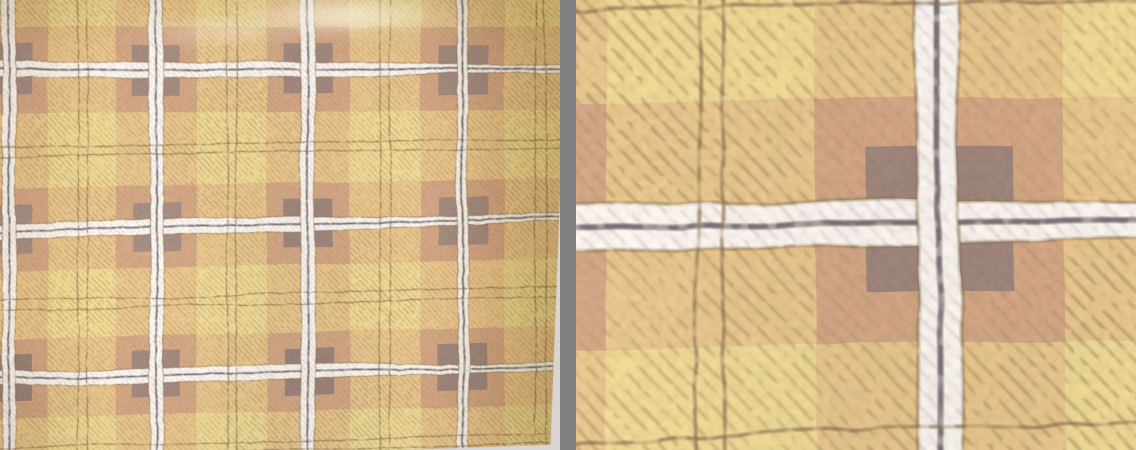
Left: the whole. Right: its middle third, enlarged.
Write a Shadertoy shader that draws this pattern.

```glsl
// Hand-drawn tartan: white crossing bands, stacked squares, pencil pairs and diagonal hatching.
#define PITCH 0.3367
#define ORIGIN vec2(0.018, 0.173)
#define BAND_HALF 0.091
#define DARK_HALF 0.054
#define PAIR_GAP 0.0103
#define HATCH_PITCH 0.0128
#define YELLOW vec3(0.915, 0.835, 0.575)
#define ORANGE vec3(0.895, 0.765, 0.545)
#define SALMON vec3(0.815, 0.645, 0.515)
#define DARK vec3(0.615, 0.525, 0.495)
#define WHITE vec3(0.965, 0.945, 0.92)
#define PENCIL vec3(0.54, 0.44, 0.31)

float hash(vec2 p) {
    vec3 q = fract(p.xyx * vec3(0.1031, 0.103, 0.0973));
    q += dot(q, q.yzx + 33.33);
    return fract((q.x + q.y) * q.z);
}

float noise(vec2 p) {
    vec2 i = floor(p), f = fract(p);
    f = f * f * (3.0 - 2.0 * f);
    vec2 e = vec2(0.0, 1.0);
    return mix(mix(hash(i), hash(i + e.yx), f.x),
               mix(hash(i + e.xy), hash(i + e.yy), f.x), f.y);
}

// Coverage of a stroke or block with half width h at distance d
float cover(float d, float h, float soft) {
    return 1.0 - smoothstep(h - soft, h + soft, d);
}

// Sideways drift of a hand-drawn line along its length
float wobble(float along, float seed) {
    return (noise(vec2(along * 5.0, seed)) - 0.5) * 0.008
         + (noise(vec2(along * 45.0, seed + 9.0)) - 0.5) * 0.003;
}

// Uneven spacing and rising rows
vec2 bendSheet(vec2 p) {
    vec2 q = p;
    q.y -= 0.026 * (1.0 - smoothstep(0.45, 0.9, p.y)) * (p.x - 0.62);
    q.x += 0.008 * sin(3.1416 * (p.x - 0.018) / 1.012);
    q.y += 0.008 * sin(3.1416 * (p.y - 0.173) / 0.673);
    return q;
}

void mainImage(out vec4 fragColor, in vec2 fragCoord) {
    float px = 1.0 / iResolution.y;
    vec2 p = fragCoord * px;
    vec2 sheet = bendSheet(p);
    vec2 grid = (sheet - ORIGIN) / PITCH;
    vec2 id = floor(grid + 0.5);
    vec2 offset = (grid - id) * PITCH;
    vec2 mid = (fract(grid) - 0.5) * PITCH;
    float soft = 0.75 * px;
    float grain = noise(p * 260.0);
    float broken = smoothstep(0.12, 0.65, noise(p * 150.0 + 17.0));

    // Overlapping colour blocks
    vec2 shift = vec2(wobble(p.y, id.x * 7.3 + 50.0), wobble(p.x, id.y * 7.3 + 80.0));
    vec2 d = abs(offset + 0.6 * shift);
    float column = cover(d.x, BAND_HALF, soft);
    float row = cover(d.y, BAND_HALF, soft);
    vec3 col = mix(YELLOW, ORANGE, max(column, row));
    col = mix(col, SALMON, column * row);
    vec2 jitter = (vec2(hash(id + 3.0), hash(id + 8.0)) - 0.5) * 0.006;
    vec2 dd = abs(offset + jitter + 0.4 * shift);
    float darkSquare = cover(max(dd.x, dd.y), DARK_HALF, soft);
    col = mix(col, DARK + 0.05 * (hash(id) - 0.5), 0.95 * darkSquare);

    // Diagonal pencil hatching
    float slant = (p.x + 0.95 * p.y + 0.004 * noise(p * 22.0)) / HATCH_PITCH;
    float hatch = cover(abs(fract(slant) - 0.5) * HATCH_PITCH * 0.72, 0.0014, 0.001 + soft);
    hatch *= broken * (0.5 + 0.5 * noise(p * 9.0));
    col = mix(col, PENCIL, hatch * mix(0.42, 0.2, column * row));

    // White bands with outlines and a pencil core: rows, then columns
    for (int k = 1; k >= 0; k--) {
        float along = p[1 - k];
        float axis = float(k);
        float dist = abs(offset[k] + wobble(along, id[k] * 7.3 + axis * 31.0));
        float halfWidth = mix(mix(0.0155, 0.0165, axis), mix(0.011, 0.009, axis),
                              smoothstep(0.65, 1.15, p.x));
        halfWidth += 0.003 * (noise(vec2(along * 14.0, id[k] * 5.1 + axis * 19.0)) - 0.5);
        float rim = cover(abs(dist - halfWidth), 0.0012, 0.001 + soft);
        vec3 band = mix(WHITE, vec3(0.76, 0.73, 0.69), hatch * 0.5);
        col = mix(col, band, cover(dist, halfWidth, soft));
        col = mix(col, PENCIL, rim * (0.3 + 0.3 * broken));
        float core = cover(dist, 0.0021, 0.001 + soft);
        col = mix(col, vec3(0.46, 0.42, 0.44), core * (0.6 + 0.35 * broken));
    }

    // Paired pencil lines halfway between the bands
    for (int k = 0; k < 2; k++) {
        float along = p[1 - k];
        float seed = floor(grid[k]) * 4.7 + float(k) * 23.0 + 100.0;
        float side = sign(mid[k]);
        float dist = abs(abs(mid[k] + wobble(along, seed + side)) - PAIR_GAP);
        float line = cover(dist, 0.0014, 0.001 + soft);
        col = mix(col, PENCIL, line * (0.3 + 0.4 * broken));
    }

    // Paper grain, uneven light and glare near the top
    col *= 0.975 + 0.05 * grain;
    col *= 0.97 + 0.06 * noise(p * 3.0);
    float shade = smoothstep(0.9, 1.25, p.x) + 0.35 * (1.0 - smoothstep(0.0, 0.25, p.x));
    shade += 0.45 * smoothstep(0.85, 1.02, p.y);
    col *= 1.0 - min(shade, 1.2) * vec3(0.12, 0.15, 0.22);
    vec2 g1 = (p - vec2(0.77, 0.965)) / vec2(0.17, 0.035);
    vec2 g2 = (p - vec2(0.48, 0.93)) / vec2(0.13, 0.03);
    float glare = 0.65 * exp(-dot(g1, g1)) + 0.3 * exp(-dot(g2, g2));
    col = mix(col, vec3(0.98, 0.95, 0.9), glare);

    // Pale margin beyond the lower right corner
    float margin = max(p.x - 1.223 - 0.038 * p.y, 0.036 * (p.x - 0.9) - p.y);
    col = mix(col, vec3(0.85, 0.83, 0.82), smoothstep(-soft, soft, margin));
    fragColor = vec4(clamp(col, 0.0, 1.0), 1.0);
}
```
